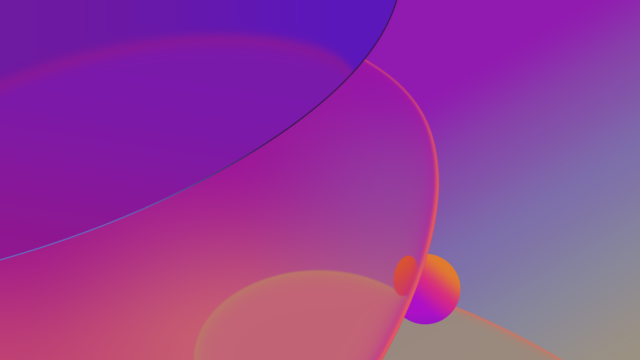
Reproduce this background procedurally as a Shadertoy shader.

```glsl
// Translucent curved glass sheets over a violet-to-sand gradient, with a glossy ball.
// Each sheet is bounded by a smooth curve; the approximate distance to that curve
// drives its fill, rim glow and thin edge. Layers are painted from back to front.

#define BALL_CENTER vec2(1.181, 0.197)
#define BALL_RADIUS 0.098
#define GHOST_CENTER vec2(1.127, 0.234)
#define GHOST_SIZE vec2(0.035, 0.058)
#define DOME_CENTER vec2(0.885, 0.0)
#define DOME_SIZE vec2(0.347, 0.25)
#define RIM_COLOR vec3(0.88, 0.36, 0.37)
#define GLOW_COLOR vec3(0.75, 0.07, 0.63)

// Fill coverage for a signed distance (negative inside)
float fill(float d) {
    float aa = 0.8 / iResolution.y;
    return 1.0 - smoothstep(-aa, aa, d);
}

// Soft line around d = 0
float band(float d, float width) {
    return exp(-d * d / (width * width));
}

// Right border of the upper left lens, x as a function of y
float lensX(float y) {
    float t = 1.0 - y;
    float t4 = t * t * t * t;
    return 1.102 - t * (0.29 + 1.56 * t + 1.5 * t4 * t4);
}

// Right border of the large bowed sheet, x as a function of y
float sheetX(float y) {
    float u = y - 0.49;
    float bend = u > 0.0 ? u * u * (0.9 + 6.7 * u * u) : 0.55 * pow(-u, 1.75);
    return 1.22 - bend;
}

// Horizontal offset turned into distance by the local slope
float curveDistance(float offset, float x0, float x1, float dy) {
    float slope = (x1 - x0) / dy;
    return offset / sqrt(1.0 + slope * slope);
}

float ellipseDistance(vec2 p, vec2 size) {
    float k = length(p / size);
    return k * (k - 1.0) / max(length(p / (size * size)), 1e-4);
}

// Open backdrop: diagonal ramp
vec3 backdrop(vec2 p) {
    float s = dot(p, vec2(0.51, -0.86));
    vec3 c = mix(vec3(0.57, 0.10, 0.69), vec3(0.52, 0.29, 0.66), smoothstep(-0.05, 0.22, s));
    c = mix(c, vec3(0.49, 0.43, 0.67), smoothstep(0.16, 0.42, s));
    c = mix(c, vec3(0.53, 0.53, 0.61), smoothstep(0.36, 0.68, s));
    return mix(c, vec3(0.61, 0.57, 0.51), smoothstep(0.58, 0.92, s));
}

// Inside of the bowed sheet: rosy on the left, dusty on the right
vec3 sheetColor(vec2 p) {
    vec3 left = mix(vec3(0.75, 0.26, 0.45), vec3(0.62, 0.08, 0.56), smoothstep(-0.05, 0.42, p.y));
    vec3 middle = mix(vec3(0.78, 0.37, 0.44), vec3(0.61, 0.08, 0.60), smoothstep(0.05, 0.60, p.y));
    vec3 right = mix(vec3(0.70, 0.38, 0.52), vec3(0.58, 0.24, 0.62), smoothstep(0.05, 0.52, p.y));
    right = mix(right, vec3(0.58, 0.09, 0.66), smoothstep(0.45, 0.80, p.y));
    vec3 c = mix(left, middle, smoothstep(0.0, 0.65, p.x));
    return mix(c, right, smoothstep(0.60, 1.12, p.x));
}

// Inside of the lens: blue violet above a glowing arch, magenta below
vec3 lensColor(vec2 p) {
    float u = p.x - 0.625;
    float drop = u < 0.0 ? 0.33 * u * u : 0.5 * u * u + 150.0 * pow(u, 8.0);
    float d = (p.y - 0.889 + drop) / sqrt(1.0 + 0.5 * u * u);
    vec3 above = mix(vec3(0.43, 0.10, 0.63), vec3(0.36, 0.09, 0.73), smoothstep(0.1, 1.0, p.x));
    vec3 below = mix(vec3(0.57, 0.09, 0.55), vec3(0.48, 0.10, 0.67), smoothstep(-0.1, 0.55, p.y - 0.30 + 0.15 * p.x));
    vec3 c = mix(below, above, smoothstep(-0.03, 0.035, d));
    return mix(c, vec3(0.58, 0.10, 0.56), 0.5 * band(d, 0.022));
}

vec3 ballColor(vec2 q) {
    float s = dot(q, vec2(0.65, 0.76));
    vec3 c = mix(vec3(0.68, 0.06, 0.78), vec3(0.84, 0.16, 0.52), smoothstep(-0.5, 0.25, s));
    c = mix(c, vec3(0.88, 0.48, 0.18), smoothstep(0.1, 0.85, s));
    return mix(c, vec3(0.56, 0.09, 0.76), 0.6 * smoothstep(0.6, 1.0, -q.y));
}

void mainImage(out vec4 fragColor, in vec2 fragCoord) {
    vec2 p = fragCoord / iResolution.y;
    p.x += 0.5 * (16.0 / 9.0 - iResolution.x / iResolution.y);
    const float e = 0.004;
    vec3 color = backdrop(p);

    // Sand slope at the lower right
    float run = p.x - 1.262;
    float slope = (p.y - 0.15 + 0.4 * run + 0.33 * run * run) * 0.9;
    vec3 sand = mix(vec3(0.61, 0.54, 0.48), vec3(0.88, 0.43, 0.34), exp(-abs(slope) / 0.008));
    color = mix(color, sand, fill(slope) * 0.9);

    // Ball
    vec2 q = (p - BALL_CENTER) / BALL_RADIUS;
    color = mix(color, ballColor(q), fill((length(q) - 1.0) * BALL_RADIUS));

    // Bowed sheet with the dome and the ball seen through it
    float sheet = curveDistance(p.x - sheetX(p.y), sheetX(p.y - e), sheetX(p.y + e), 2.0 * e);
    vec3 inner = sheetColor(p);
    float dome = ellipseDistance(p - DOME_CENTER, DOME_SIZE);
    vec3 domeColor = mix(vec3(0.76, 0.39, 0.46), vec3(0.73, 0.48, 0.40), exp(-abs(dome) / 0.018));
    inner = mix(inner, domeColor, 1.0 - smoothstep(-0.006, 0.004, dome));
    vec2 g = p - GHOST_CENTER;
    g.x -= 0.15 * g.y;
    vec3 ghostColor = mix(vec3(0.82, 0.27, 0.30), vec3(0.86, 0.34, 0.16), smoothstep(-0.05, 0.05, g.y));
    inner = mix(inner, ghostColor, 1.0 - smoothstep(-0.006, 0.002, ellipseDistance(g, GHOST_SIZE)));
    float low = 1.0 - smoothstep(0.35, 0.85, p.y);
    inner = mix(inner, GLOW_COLOR, (0.3 + 0.6 * low) * exp(min(sheet, 0.0) / 0.022));
    inner = mix(inner, RIM_COLOR, (0.45 + 0.5 * low) * band(sheet + 0.004, 0.004 + 0.005 * low));
    color = mix(color, inner, fill(sheet));

    // Lens and its fine edge, pale blue below and dark above
    float lens = curveDistance(p.x - lensX(p.y), lensX(p.y - e), lensX(p.y + e), 2.0 * e);
    color = mix(color, lensColor(p), fill(lens));
    vec3 edge = mix(vec3(0.38, 0.44, 0.76), vec3(0.22, 0.09, 0.30), smoothstep(0.35, 0.65, p.y));
    color = mix(color, edge, 0.85 * band(lens, 0.0022));

    fragColor = vec4(color, 1.0);
}
```
